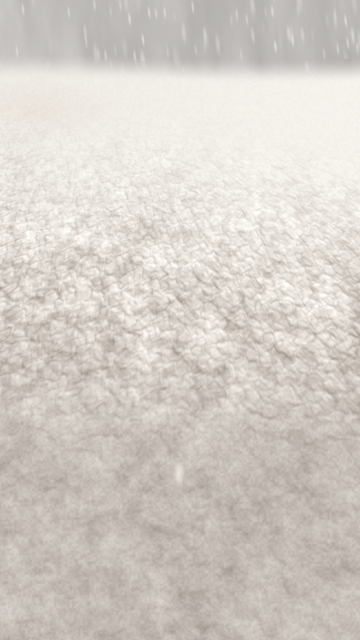
Write a Shadertoy shader that draws this texture.

```glsl
// Powdery snow bank under falling flakes: a soft vertical colour ramp, clumps of
// cellular grains in log perspective lit from above, a worn stone-like foreground
// with faint broken creases, and slanted streaks of blurred snowfall.
#define HORIZON 0.897
#define GRAIN_SCALE 31.0
#define GRAIN_CONTRAST 0.27
#define RELIEF_CONTRAST 0.17
#define CLUMP_CONTRAST 0.19
#define CREASE_DEPTH 0.045
#define DUST 0.060
#define FLAKE_SLANT 0.10
#define SKY vec3(0.752, 0.742, 0.732)
#define BRIGHT_SNOW vec3(0.949, 0.934, 0.912)
#define SHADED_SNOW vec3(0.865, 0.838, 0.808)
#define FOREGROUND vec3(0.768, 0.738, 0.710)

vec2 hash2(vec2 p) {
    vec3 q = fract(p.xyx * vec3(0.1031, 0.1030, 0.0973));
    q += dot(q, q.yzx + 33.33);
    return fract((q.xx + q.yz) * q.zy);
}

float noise(vec2 p) {
    vec2 i = floor(p), f = fract(p);
    f = f * f * (3.0 - 2.0 * f);
    return mix(mix(hash2(i).x, hash2(i + vec2(1, 0)).x, f.x),
               mix(hash2(i + vec2(0, 1)).x, hash2(i + vec2(1, 1)).x, f.x), f.y);
}

// Centred fractal noise, roughly -0.5 to 0.5
float fbm(vec2 p) {
    float sum = 0.0, amp = 0.5;
    for (int i = 0; i < 4; i++) {
        sum += amp * (noise(p) - 0.5);
        p = mat2(1.6, 1.2, -1.2, 1.6) * p + 17.3;
        amp *= 0.5;
    }
    return sum;
}

// Round grains of random size and height, the tallest one showing
float grains(vec2 p) {
    vec2 i = floor(p), f = fract(p);
    float top = 0.0;
    for (int y = -1; y <= 1; y++)
    for (int x = -1; x <= 1; x++) {
        vec2 o = vec2(x, y), rnd = hash2(i + o);
        vec2 r = o + rnd - f;
        float size = 0.55 + 0.45 * fract(rnd.x * 7.3 + rnd.y * 5.1);
        top = max(top, size * (1.0 - dot(r, r) / (size * size)));
    }
    return top;
}

float powderHeight(vec2 p) {
    p += 0.35 * vec2(noise(p * 2.1), noise(p * 2.1 + 41.0));
    return 0.42 * grains(p) + 0.35 * grains(p * 1.9 + 7.1) + 0.23 * grains(p * 3.4 + 3.7);
}

// Soft line between two points
float crease(vec2 p, vec2 a, vec2 b, float width) {
    vec2 pa = p - a, ba = b - a;
    float d = length(pa - ba * clamp(dot(pa, ba) / dot(ba, ba), 0.0, 1.0)) / width;
    return exp(-d * d);
}

// Light ridges (positive) and dark cracks (negative), broken up by noise
float creases(vec2 p) {
    float broken = smoothstep(0.15, 0.75, noise(p * 24.0 + 5.0));
    p += 0.045 * vec2(fbm(p * 16.0), fbm(p * 16.0 + 9.0));
    float ridge = crease(p, vec2(0.0, 0.29), vec2(0.07, 0.382), 0.010);
    ridge = max(ridge, crease(p, vec2(0.07, 0.382), vec2(0.143, 0.395), 0.009));
    ridge = max(ridge, crease(p, vec2(0.0, 0.203), vec2(0.156, 0.212), 0.008));
    ridge = max(ridge, crease(p, vec2(0.156, 0.212), vec2(0.35, 0.178), 0.008));
    ridge = max(ridge, crease(p, vec2(0.195, 0.05), vec2(0.28, 0.075), 0.012));
    float crack = crease(p, vec2(0.31, 0.255), vec2(0.366, 0.212), 0.009);
    crack = max(crack, crease(p, vec2(0.366, 0.212), vec2(0.355, 0.10), 0.010));
    crack = max(crack, 0.6 * crease(p, vec2(0.13, 0.198), vec2(0.35, 0.165), 0.007));
    return (ridge - crack) * broken;
}

// One layer of slanted, soft-edged flakes, one per random cell
float flakes(vec2 p, vec2 cell, float density, float seed) {
    p.x += p.y * FLAKE_SLANT;
    vec2 id = floor(p / cell), f = fract(p / cell);
    vec2 place = hash2(id + seed), kind = hash2(id + seed + 71.0);
    vec2 r = (f - mix(vec2(0.25), vec2(0.75), place)) / vec2(0.22, 0.25);
    return step(kind.x, density) * (0.2 + 0.8 * kind.y) * smoothstep(1.0, 0.1, length(r));
}

void mainImage(out vec4 fragColor, in vec2 fragCoord) {
    vec2 p = fragCoord / iResolution.y;
    float side = fragCoord.x / iResolution.x;
    float y = p.y + 0.07 * fbm(p * 9.0) + 0.05 * (side - 0.5);

    // Ramp from dim foreground through shaded snow to the bright far slope
    vec3 col = mix(FOREGROUND, SHADED_SNOW, smoothstep(0.23, 0.50, y));
    col = mix(col, BRIGHT_SNOW, smoothstep(0.43, 0.79, y));
    col += 0.025 * (side - 0.4) * smoothstep(0.5, 0.85, y);
    vec2 tan_ = (p - vec2(0.05, 0.83)) / vec2(0.10, 0.035);
    col -= vec3(0.020, 0.028, 0.036) * exp(-dot(tan_, tan_));

    // Powder grains, finer and softer with distance
    float depth = max(HORIZON - p.y, 0.0) + 0.25;
    vec2 ground = vec2((p.x - 0.28) / depth, -log(depth));
    vec2 q = ground * GRAIN_SCALE;
    float height = powderHeight(q);
    float relief = height - powderHeight(q + vec2(0.08, 0.20));
    float focus = mix(0.30, 1.0, smoothstep(0.27, 0.46, y)) * (1.0 - smoothstep(0.53, 0.86, y));
    float powder = GRAIN_CONTRAST * (height - 0.60) + RELIEF_CONTRAST * relief
                 + CLUMP_CONTRAST * fbm(ground * 15.0);
    col += focus * powder * vec3(0.92, 1.0, 1.06);

    // Worn foreground: mottling, creases and fine dust
    float near = 1.0 - smoothstep(0.30, 0.46, y);
    col += near * (0.12 * fbm(p * vec2(13.0, 17.0)) + 0.11 * fbm(p * 48.0)) * vec3(0.95, 1.0, 1.05);
    col += CREASE_DEPTH * creases(p) * near;
    col += DUST * (noise(p * 290.0) - 0.5) * mix(0.30, 1.0, near);

    // Dim, streaky air above a blurred horizon
    float skyEdge = HORIZON + 0.004 * sin(p.x * 9.0 + 1.0);
    float air = smoothstep(skyEdge - 0.025, skyEdge + 0.016, p.y);
    vec3 airCol = SKY + 0.13 * fbm(vec2(p.x * 30.0 + p.y * 3.0, p.y * 9.0));
    airCol += 0.035 * (0.5 - side);
    col = mix(col, airCol, air);

    // Snowfall: dense in the air, sparse and faint over the ground
    float fall = 0.0;
    for (int i = 0; i < 4; i++) {
        float k = float(i);
        vec2 cell = vec2(0.014, 0.056) * (1.0 + 0.35 * k);
        fall += flakes(p + 0.37 * k, cell, mix(0.05, 0.45, air), 13.0 * k) * (1.0 - 0.15 * k);
    }
    col = mix(col, vec3(0.93, 0.92, 0.91), min(fall, 1.0) * mix(0.22, 0.66, air));

    // Two bright flakes close to the viewer
    float flake = crease(p, vec2(0.279, 0.254), vec2(0.280, 0.267), 0.007)
                + 0.45 * crease(p, vec2(0.164, 0.140), vec2(0.178, 0.160), 0.014);
    col = mix(col, vec3(0.94, 0.92, 0.90), 0.75 * min(flake, 1.0));

    fragColor = vec4(clamp(col, 0.0, 1.0), 1.0);
}
```
